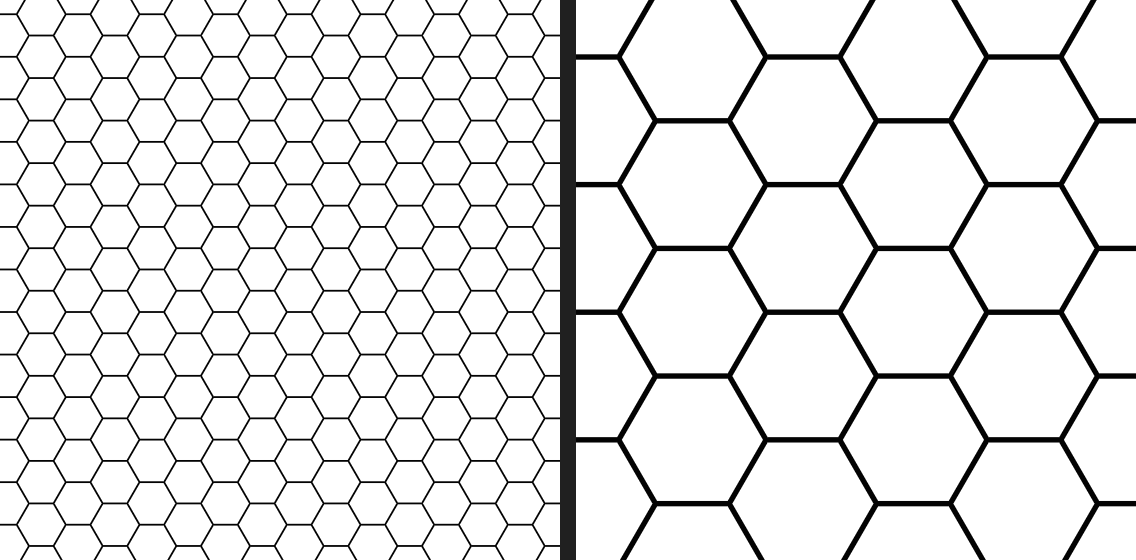
Left, the full canvas; right, a detail of the centre.
A Shadertoy shader for this pattern:

```glsl
// Honeycomb of flat-topped hexagons drawn in thin black lines on white.

#define CELL_HEIGHT 0.07596            // flat side to flat side, in canvas heights
#define CELL_CENTER vec2(0.0737, 0.8986) // centre of one cell
#define LINE_WIDTH  0.0032             // in canvas heights
#define LINE_COLOR  vec3(0.01)
#define PAPER_COLOR vec3(1.0)

// Offset to the nearest hexagon centre, for cells of unit height.
vec2 hexLocal(vec2 p) {
    const vec2 period = vec2(1.7320508, 1.0);
    vec2 even = mod(p + 0.5 * period, period) - 0.5 * period;
    vec2 odd = mod(p, period) - 0.5 * period;
    return dot(even, even) < dot(odd, odd) ? even : odd;
}

// Distance from a point inside the cell to its nearest side.
float hexEdgeDistance(vec2 local) {
    vec2 q = abs(local);
    return 0.5 - max(q.y, dot(q, vec2(0.8660254, 0.5)));
}

void mainImage(out vec4 fragColor, in vec2 fragCoord) {
    vec2 uv = fragCoord / iResolution.y;
    float pixel = 1.0 / iResolution.y;

    // Distance to the nearest line, back in canvas units
    float edge = hexEdgeDistance(hexLocal((uv - CELL_CENTER) / CELL_HEIGHT)) * CELL_HEIGHT;

    // Line coverage smoothed over one pixel
    float ink = clamp((0.5 * LINE_WIDTH - edge) / pixel + 0.5, 0.0, 1.0);

    fragColor = vec4(mix(PAPER_COLOR, LINE_COLOR, ink), 1.0);
}
```
